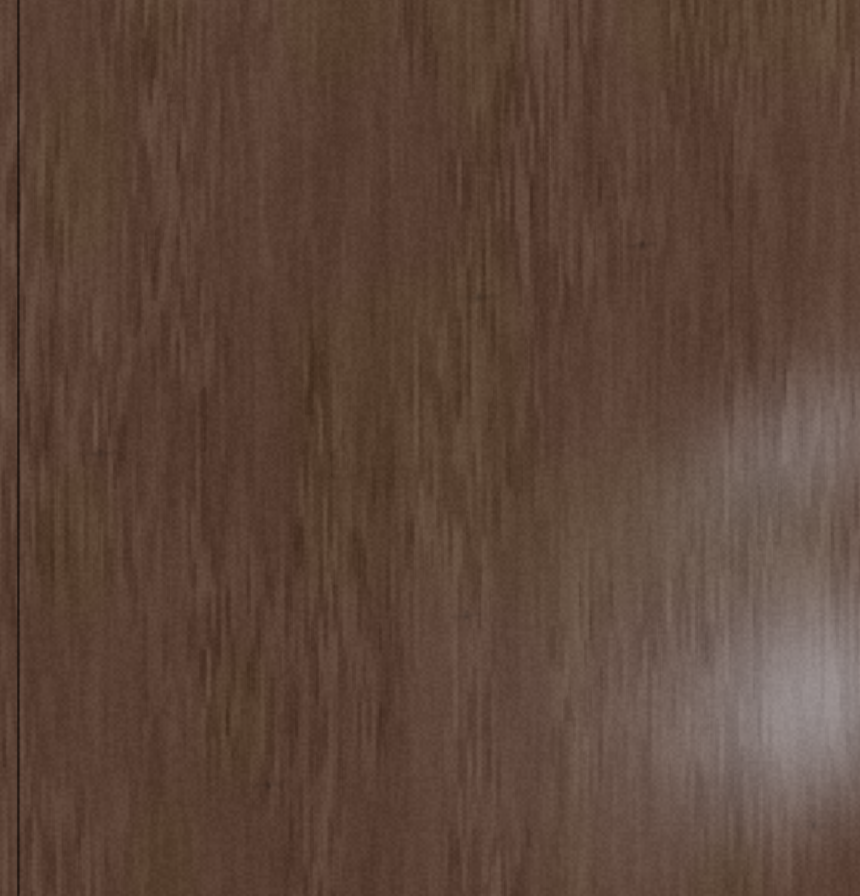
This texture is drawn by a Shadertoy shader. Its source:

```glsl
const vec3 DARK_WOOD = vec3(0.285, 0.190, 0.145);
const vec3 MID_WOOD = vec3(0.350, 0.251, 0.203);
const vec3 PALE_WOOD = vec3(0.415, 0.320, 0.268);
const vec3 OLIVE_TINT = vec3(-0.002, 0.007, -0.010);
const vec3 SHEEN = vec3(0.580, 0.545, 0.545);
const vec3 SEAM = vec3(0.130, 0.090, 0.070);

float hash(vec2 cell) {
    vec3 q = fract(vec3(cell.xyx) * 0.1031);
    q += dot(q, q.yzx + 33.33);
    return fract((q.x + q.y) * q.z);
}

float noise(vec2 p) {
    vec2 i = floor(p), f = fract(p);
    f = f * f * (3.0 - 2.0 * f);
    float low = mix(hash(i), hash(i + vec2(1, 0)), f.x);
    float high = mix(hash(i + vec2(0, 1)), hash(i + vec2(1, 1)), f.x);
    return mix(low, high, f.y);
}

// Noise centred on zero, stretched by a separate frequency per axis
float grain(vec2 p, vec2 frequency, float seed) {
    return noise(p * frequency + seed * 17.3) - 0.5;
}

// Value along one fibre, with its own offset and rather abrupt ends
float fibreValue(float column, float y, float seed) {
    y += 37.0 * hash(vec2(column, seed));
    float i = floor(y), f = smoothstep(0.25, 0.75, fract(y));
    return mix(hash(vec2(column, i + seed)), hash(vec2(column, i + 1.0 + seed)), f) - 0.5;
}

// Neighbouring fibres blended across the grain
float fibres(vec2 p, vec2 frequency, float seed) {
    p = p * frequency + vec2(seed * 13.0, 0.0);
    float column = floor(p.x), f = smoothstep(0.1, 0.9, fract(p.x));
    return mix(fibreValue(column, p.y, seed), fibreValue(column + 1.0, p.y, seed), f);
}

// Soft elliptical spot, turned by an angle
float spot(vec2 p, vec2 centre, vec2 size, float angle) {
    float c = cos(angle), s = sin(angle);
    vec2 d = mat2(c, -s, s, c) * (p - centre) / size;
    return exp(-dot(d, d));
}

// Tone of the wood: faint broad bands under clustered short fibres
float woodTone(vec2 p) {
    p.x += 0.005 * grain(p, vec2(5.0, 2.5), 1.0);
    float bands = grain(p, vec2(22.0, 1.2), 2.0);
    float mottle = grain(p, vec2(5.0, 4.0), 3.0);
    float strands = fibres(p, vec2(75.0, 5.0), 4.0);
    float fine = fibres(p, vec2(185.0, 17.0), 5.0);
    float cluster = smoothstep(0.35, 0.75, noise(p * vec2(17.0, 4.0) + 40.0));
    float pores = smoothstep(0.28, 0.42, fibres(p, vec2(170.0, 24.0), 8.0));
    return 0.30 * bands + 0.22 * mottle + 0.24 * strands
         + fine * mix(0.32, 0.90, cluster) - 0.22 * pores * (0.3 + cluster);
}

// Sparse small knots: one candidate in each large cell
float knots(vec2 p) {
    vec2 cell = floor(p * 5.0);
    vec2 offset = vec2(hash(cell + 7.0), hash(cell + 19.0));
    vec2 centre = (cell + 0.2 + 0.6 * offset) / 5.0;
    float present = step(0.75, hash(cell + 31.0));
    float flatMark = spot(p, centre, vec2(0.017, 0.003), 0.1);
    float core = spot(p, centre, vec2(0.004, 0.005), 0.0);
    return present * max(0.5 * flatMark, core);
}

// Window light: two slanted patches with a darker gap, and a wide haze
float sheen(vec2 p) {
    float upper = 0.52 * spot(p, vec2(0.900, 0.500), vec2(0.165, 0.080), 0.50);
    float lower = 0.84 * spot(p, vec2(0.920, 0.220), vec2(0.150, 0.130), 0.60);
    float haze = 0.20 * spot(p, vec2(0.750, 0.220), vec2(0.220, 0.220), 0.3);
    float corner = spot(p, vec2(0.980, 0.010), vec2(0.200, 0.075), 0.25);
    return (upper + lower + haze) * (1.0 - 0.75 * corner);
}

vec3 woodColour(float tone) {
    vec3 colour = mix(MID_WOOD, DARK_WOOD, clamp(-tone * 1.5, 0.0, 1.2));
    return mix(colour, PALE_WOOD, clamp(tone * 1.5, 0.0, 1.2));
}

// Dark joint between boards with a faint lit edge beside it
vec3 addSeam(vec3 colour, float x, float pixel) {
    float line = 1.0 - smoothstep(0.0004, 0.0012 + pixel, abs(x - 0.0205));
    float rim = exp(-pow((x - 0.0250) / 0.0018, 2.0));
    colour += 0.025 * rim;
    return mix(colour, SEAM, 0.9 * line);
}

void mainImage(out vec4 fragColor, in vec2 fragCoord) {
    vec2 p = fragCoord / iResolution.y;

    // Wood, with a darker column left of the middle
    float column = spot(p, vec2(0.34, 0.25), vec2(0.15, 0.55), 0.0);
    float tone = woodTone(p) - 0.12 * column + 0.06;
    vec3 colour = woodColour(tone);
    colour += OLIVE_TINT * smoothstep(0.45, 0.75, noise(p * vec2(11.0, 5.0) + 60.0));
    colour *= 1.0 - 0.22 * knots(p);

    // Reflected light keeps part of the grain visible
    float light = clamp(sheen(p), 0.0, 0.95);
    colour = mix(colour, SHEEN + 0.07 * tone, light);

    colour = addSeam(colour, p.x, 1.0 / iResolution.y);

    // Fine surface speckle
    colour += 0.040 * grain(p, vec2(290.0), 6.0);
    fragColor = vec4(colour, 1.0);
}
```
